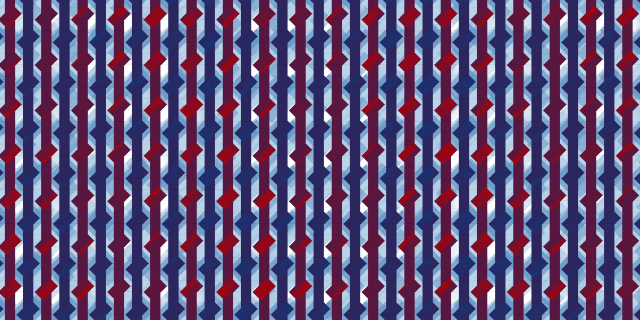
This pattern is drawn by a WebGL 1 fragment shader. Its source:

```glsl
precision highp float;
// Woven vertical ribbons in maroon and navy, with staggered slanted knots
// over pale blue gaps. Rotated boxes form the knots; translucent diagonal
// bands, a slow beat and gradient noise vary the tint between repeats.

uniform vec2 u_resolution;

const float CELL_WIDTH = 0.1135;  // one ribbon pair, in canvas heights
const float ROW = 1.25;           // knot spacing, in cell widths
const vec2 WARM_ORIGIN = vec2(0.275, 0.85);
const float RIBBON_HALF = 0.142;
const vec2 KNOT_HALF = vec2(0.285, 0.17);

const vec3 NAVY = vec3(0.17, 0.15, 0.37);
const vec3 BLUE = vec3(0.08, 0.21, 0.47);
const vec3 MAROON = vec3(0.34, 0.09, 0.25);
const vec3 RED = vec3(0.60, 0.02, 0.08);
const vec3 SKY = vec3(0.46, 0.63, 0.80);
const vec3 PALE = vec3(0.73, 0.83, 0.91);

vec2 gradientAt(vec2 cell) {
  float h = fract(sin(dot(cell, vec2(127.1, 311.7))) * 43758.5);
  return vec2(cos(6.2832 * h), sin(6.2832 * h));
}

float gradientNoise(vec2 p) {
  vec2 i = floor(p), f = fract(p);
  vec2 w = f * f * f * (f * (f * 6.0 - 15.0) + 10.0);
  vec2 e = vec2(1.0, 0.0);
  float low = mix(dot(gradientAt(i), f),
                  dot(gradientAt(i + e), f - e), w.x);
  float high = mix(dot(gradientAt(i + e.yx), f - e.yx),
                   dot(gradientAt(i + e.xx), f - e.xx), w.x);
  return mix(low, high, w.y);
}

// Antialiased coverage of a signed distance
float coverage(float d, float pixel) {
  return 1.0 - smoothstep(-0.6 * pixel, 0.6 * pixel, d);
}

// Repeating stripe of the given width along t
float band(float t, float period, float width, float pixel) {
  return coverage(abs(fract(t / period) - 0.5) * period - 0.5 * width, pixel);
}

float boxDistance(vec2 p, vec2 halfSize) {
  vec2 d = abs(p) - halfSize;
  return length(max(d, 0.0)) + min(max(d.x, d.y), 0.0);
}

// Position relative to the nearest knot of one ribbon family
vec2 knotLocal(vec2 p, vec2 origin) {
  vec2 period = vec2(1.0, ROW);
  return (fract((p - origin) / period + 0.5) - 0.5) * period;
}

// Axes along the rising and falling diagonals
vec2 diagonal(vec2 p) {
  return vec2(p.x + p.y, p.y - p.x) * 0.70711;
}

float knotDistance(vec2 local) {
  return boxDistance(diagonal(local), KNOT_HALF);
}

// Lay one ribbon and its tinted knots over a ground colour
vec3 layRibbon(vec3 ground, vec2 local, vec3 body, vec3 accent,
               float tint, float pixel) {
  float knot = knotDistance(local);
  float ribbon = abs(local.x) - RIBBON_HALF;
  vec3 color = mix(body, accent, tint * coverage(knot, pixel));
  return mix(ground, color, coverage(min(knot, ribbon), pixel));
}

void main() {
  vec2 p = gl_FragCoord.xy / (u_resolution.y * CELL_WIDTH);
  float pixel = 1.0 / (u_resolution.y * CELL_WIDTH);
  vec2 warm = knotLocal(p, WARM_ORIGIN);
  vec2 cool = knotLocal(p, WARM_ORIGIN + vec2(0.5, 0.5 * ROW));
  vec2 diag = diagonal(p);

  // Diagonal weave, slightly out of step with the ribbons
  float rising = band(diag.y, 0.83, 0.40, pixel);
  float falling = band(diag.x + 0.2, 0.91, 0.46, pixel);
  float slash = band(diag.y + 0.13, 0.59, 0.07, pixel);
  float wear = gradientNoise(p * vec2(0.65, 0.55));
  float beat = sin(p.x * 0.515 + 0.25);

  // Pale gaps, darker in patches beside the navy knots
  float shade = 0.10 * falling + 0.55 * rising * falling + 0.18 * slash;
  shade += 0.85 * coverage(knotDistance(cool) - 0.13, pixel);
  vec3 color = mix(PALE, SKY, clamp(shade + 0.15 * wear, 0.0, 1.1));

  // White glints move from one side of the warm knots to the other
  vec2 glintOffset = vec2(0.25 * sign(beat), -0.17);
  float glint = coverage(boxDistance(diagonal(warm - glintOffset),
                                     vec2(0.23, 0.14)), pixel);
  float glow = smoothstep(0.08, 0.5, abs(beat) + 0.5 * wear);
  color = mix(color, vec3(1.0), glint * glow * (1.0 - 0.6 * rising));

  // Crossing bands lift parts of the knots to red and blue
  float weave = 0.08 + 0.60 * rising + 0.25 * rising * falling;
  float warmTint = clamp(weave + 0.4 * wear, 0.0, 1.0);
  float coolTint = clamp(weave - 0.4 * wear, 0.0, 1.0);
  color = layRibbon(color, warm, MAROON, RED, warmTint, pixel);
  color = layRibbon(color, cool, NAVY, BLUE, 0.6 * coolTint, pixel);

  // Faint horizontal threads
  float thread = band(p.y, 0.3125, 0.018, pixel);
  gl_FragColor = vec4(color * (1.0 - 0.07 * thread), 1.0);
}
```
